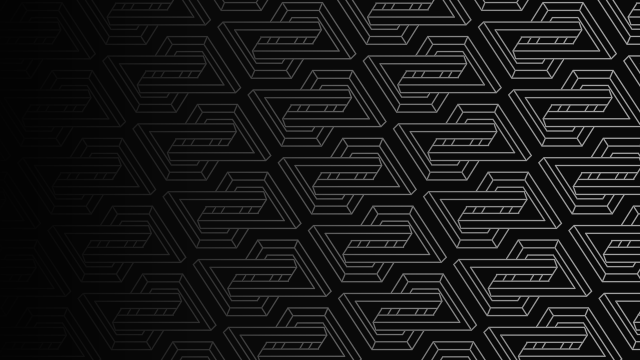
This pattern is drawn by a WebGL 2 fragment shader. Its source:

```glsl
#version 300 es
precision highp float;

uniform vec2 u_resolution;
out vec4 fragColor;

float segment(vec2 p, float ax, float ay, float bx, float by) {
    vec2 a = vec2(ax, ay);
    vec2 ab = vec2(bx, by) - a;
    vec2 ap = p - a;
    return length(ap - ab * clamp(dot(ap, ab) / dot(ab, ab), 0.0, 1.0));
}

// One beveled trapezoid frame, with gaps where its twin passes in front
float frame(vec2 p) {
    // Wide top bar
    float d = segment(p, -1.15, 0.33, 0.57, 0.33);
    d = min(d, segment(p, -0.94, 0.19, 0.62, 0.19));
    d = min(d, segment(p, -0.47, 0.06, 0.54, 0.06));
    d = min(d, segment(p, 0.57, 0.33, 0.62, 0.19));
    d = min(d, segment(p, -1.15, 0.33, -1.24, 0.24));

    // Slanted left bar
    d = min(d, segment(p, -1.24, 0.24, -0.64, -0.68));
    d = min(d, segment(p, -1.15, 0.33, -0.58, -0.54));
    d = min(d, segment(p, -0.94, 0.19, -0.55, -0.41));

    // Short bottom bar and its corner bevels
    d = min(d, segment(p, -0.64, -0.68, 0.08, -0.68));
    d = min(d, segment(p, -0.58, -0.54, -0.01, -0.54));
    d = min(d, segment(p, -0.55, -0.41, -0.09, -0.41));
    d = min(d, segment(p, -0.64, -0.68, -0.58, -0.54));
    d = min(d, segment(p, 0.08, -0.68, -0.01, -0.54));

    // Right bar, below the crossing and inside the central slot
    d = min(d, segment(p, 0.08, -0.68, 0.30, -0.33));
    d = min(d, segment(p, -0.01, -0.54, 0.12, -0.33));
    d = min(d, segment(p, -0.09, -0.41, -0.04, -0.33));
    d = min(d, segment(p, 0.62, 0.19, 0.46, -0.06));
    d = min(d, segment(p, 0.36, 0.06, 0.29, -0.06));
    d = min(d, segment(p, 0.20, 0.06, 0.13, -0.06));
    return d;
}

void main() {
    float pixel = 6.48 / u_resolution.y;
    vec2 p = gl_FragCoord.xy * pixel - vec2(6.25, 3.31);

    // Skewed lattice of interlocked pairs
    mat2 lattice = mat2(0.543, -1.221, 2.073, 0.611);
    vec2 cell = round(inverse(lattice) * p);
    float d = 10.0;
    for (int j = -1; j <= 1; j++) {
        for (int i = -1; i <= 1; i++) {
            vec2 q = p - lattice * (cell + vec2(i, j));
            if (abs(q.x) > 1.3 || abs(q.y) > 0.75) continue;
            d = min(d, min(frame(q), frame(-q)));
        }
    }

    // Thin lines with a soft profile that keeps their weight at any size
    float reach = max(0.016, 1.3 * pixel);
    float line = min(1.0, 0.0155 / reach) * (1.0 - smoothstep(0.0, reach, d));

    // Lines emerge from the dark left side
    float u = gl_FragCoord.x / u_resolution.x;
    float glow = pow(smoothstep(-0.08, 0.98, u), 1.15);
    vec3 background = vec3(mix(0.012, 0.035, smoothstep(0.0, 0.35, u)));
    vec3 lineColor = mix(background, vec3(0.95), glow);
    fragColor = vec4(mix(background, lineColor, line), 1.0);
}
```
